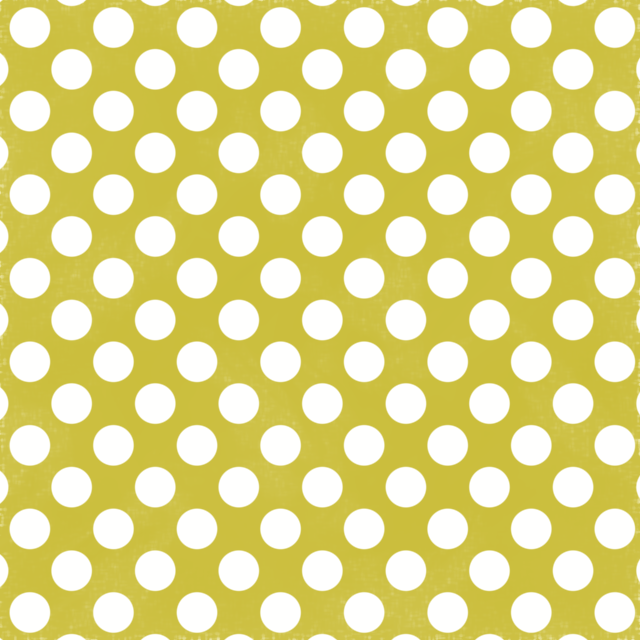
Reproduce this pattern procedurally as a Shadertoy shader.

```glsl
// Staggered white polka dots on mustard paper with faint fibrous scuffs and worn edges.

const vec3 MUSTARD = vec3(0.792, 0.741, 0.225);
const vec3 CHALK = vec3(0.93, 0.91, 0.68);
const vec3 DOT_WHITE = vec3(1.0, 1.0, 0.995);

const float DOT_PERIOD = 0.13057;
const float DOT_RADIUS = 0.0317;
const vec2 FIRST_DOT = vec2(0.0467, 0.0430);

vec2 hash22(vec2 p) {
    vec3 q = fract(p.xyx * vec3(0.1031, 0.1030, 0.0973));
    q += dot(q, q.yzx + 33.33);
    return fract((q.xx + q.yz) * q.zy);
}

// Distance to the nearest dot centre on a square grid
float gridDistance(vec2 p, float period) {
    return length((fract(p / period + 0.5) - 0.5) * period);
}

// Signed distance to two interleaved grids of discs
float staggeredDots(vec2 p, float period, float radius) {
    float even = gridDistance(p, period);
    float odd = gridDistance(p - 0.5 * period, period);
    return min(even, odd) - radius;
}

// Layered, warped sines, roughly in -1..1
float cloud(vec2 p) {
    float sum = 0.0, amplitude = 0.5;
    for (int i = 0; i < 5; i++) {
        p += 0.7 * sin(p.yx * 0.8 + float(i) * 1.9);
        sum += amplitude * sin(p.x) * sin(p.y + 1.3);
        p = mat2(0.8, 0.6, -0.6, 0.8) * p * 1.9;
        amplitude *= 0.6;
    }
    return sum;
}

// Cellular flecks of random strength, 0..1
float flecks(vec2 p) {
    vec2 cell = floor(p);
    float strongest = 0.0;
    for (int y = -1; y <= 1; y++) {
        for (int x = -1; x <= 1; x++) {
            vec2 id = cell + vec2(x, y);
            float d = length(id + hash22(id) - p);
            float strength = hash22(id + 57.0).x;
            strongest = max(strongest, strength * smoothstep(0.75, 0.1, d));
        }
    }
    return strongest;
}

// Crossed horizontal and vertical flecks, like a woven grain
float fibres(vec2 p, float density) {
    float across = flecks(p * density * vec2(0.35, 1.0));
    float down = flecks(p.yx * density * vec2(0.35, 1.0) + 19.0);
    return 0.5 * (across + down);
}

// Amount of chalky wear, concentrated in patches and along the border
float wear(vec2 p, vec2 size) {
    vec2 inset = min(p, size - p);
    float edge = min(inset.x, inset.y);
    float patches = smoothstep(0.0, 0.65, cloud(p * 14.0 + 2.0));
    float grain = fibres(p, 170.0);
    float haze = 0.035 + 0.04 * cloud(p * 6.0 + 8.0);
    float scuffs = patches * (0.06 + 0.32 * grain * grain);
    float margin = exp(-edge * 22.0) * (0.06 + 0.25 * grain * grain);
    float rim = exp(-edge * 180.0) * smoothstep(0.2, 0.75, grain) * 0.7;
    return clamp(haze + scuffs + margin + rim, 0.0, 1.0);
}

void mainImage(out vec4 fragColor, in vec2 fragCoord) {
    vec2 p = fragCoord / iResolution.y;
    vec2 size = iResolution.xy / iResolution.y;
    float pixel = 1.0 / iResolution.y;

    // Worn paper ground
    vec3 color = mix(MUSTARD, CHALK, wear(p, size));

    // Clean dots on top
    float d = staggeredDots(p - FIRST_DOT, DOT_PERIOD, DOT_RADIUS);
    color = mix(color, DOT_WHITE, smoothstep(pixel, -pixel, d));

    fragColor = vec4(color, 1.0);
}
```
